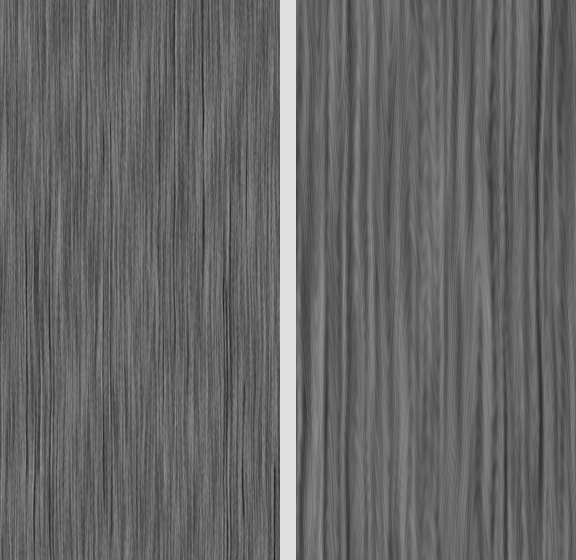
Left, the full canvas; right, a detail of the centre.
Reproduce this texture procedurally as a Shadertoy shader.

```glsl
const vec3 BASE_GREY = vec3(0.392);
const vec2 HAIR_FREQ = vec2(137.0, 3.4);    // thinnest streaks
const vec2 FIBRE_FREQ = vec2(93.0, 1.9);    // thin streaks
const vec2 STRAND_FREQ = vec2(51.0, 0.8);   // wider, longer streaks
const vec2 BAND_FREQ = vec2(11.0, 0.5);     // broad tonal bands
const vec2 GRIT_FREQ = vec2(149.0, 48.0);   // short flecks
const float HAIR_GAIN = 0.072;
const float FIBRE_GAIN = 0.054;
const float STRAND_GAIN = 0.05;
const float BAND_GAIN = 0.018;
const float GRIT_GAIN = 0.085;
const float CRISPNESS = 0.28;               // lower gives harder streak edges
const float STAGGER = 0.7;                  // scatters streak ends along the grain
const float WAVER = 0.006;
const float RIPPLE = 0.0022;
const int CRACK_COUNT = 40;
const float CRACK_WIDTH = 0.0026;
const float CRACK_DEPTH = 0.21;
const float RIM_LIGHT = 0.1;

float hash(vec2 p) {
    vec3 q = fract(vec3(p.xyx) * 0.1031);
    q += dot(q, q.yzx + 33.33);
    return fract((q.x + q.y) * q.z);
}

vec2 gradient(vec2 cell) {
    float angle = 6.28318 * hash(cell);
    return vec2(cos(angle), sin(angle));
}

float gradientNoise(vec2 p) {
    vec2 i = floor(p), f = p - i;
    vec2 u = f * f * f * (f * (f * 6.0 - 15.0) + 10.0);
    vec2 e = vec2(1.0, 0.0);
    float low = mix(dot(gradient(i), f),
                    dot(gradient(i + e), f - e), u.x);
    float high = mix(dot(gradient(i + e.yx), f - e.yx),
                     dot(gradient(i + 1.0), f - 1.0), u.x);
    return mix(low, high, u.y);
}

// Noise with steeper sides, so streaks read as separate lines
float streaks(vec2 p) {
    float n = gradientNoise(p);
    return n / (abs(n) + CRISPNESS) * (1.0 + CRISPNESS);
}

// Sum of stretched noise layers running along the grain
float grain(vec2 p) {
    vec2 s = p;
    s.y += STAGGER * gradientNoise(vec2(p.x * 37.0, 8.5));
    float tone = HAIR_GAIN * streaks(s * HAIR_FREQ + 17.3);
    tone += FIBRE_GAIN * streaks(s * FIBRE_FREQ + 29.8);
    tone += STRAND_GAIN * gradientNoise(s * STRAND_FREQ + 61.7);
    tone += BAND_GAIN * gradientNoise(p * BAND_FREQ + 5.4);
    tone += GRIT_GAIN * gradientNoise(s * GRIT_FREQ + 93.1);
    return tone;
}

// Long dark slits with fading ends and a pale rim on one side
float cracks(vec2 p, float height, float pixel) {
    float tone = 0.0;
    for (int k = 0; k < CRACK_COUNT; k++) {
        float id = float(k) + 1.0;
        float x = (id - 0.5 + 2.0 * (hash(vec2(id, 3.0)) - 0.5)) / float(CRACK_COUNT);
        float centre = height * hash(vec2(id, 11.0));
        float reach = mix(0.25, 1.3, hash(vec2(id, 23.0)));
        float chance = hash(vec2(id, 37.0));
        float strength = mix(0.2, 1.0, chance * chance);
        float width = max(CRACK_WIDTH * mix(0.8, 1.25, strength), 0.6 * pixel);

        float bend = 0.004 * gradientNoise(vec2(id * 7.3, p.y * 3.0));
        float d = p.x - x - bend;
        float ends = 1.0 - smoothstep(0.85 * reach, reach, abs(p.y - centre));
        float fade = mix(0.4, 1.0, smoothstep(-0.35, 0.1, gradientNoise(vec2(id * 3.7, p.y * 4.0))));
        float slit = exp(-d * d / (width * width));
        float side = hash(vec2(id, 53.0)) < 0.5 ? -1.0 : 1.0;
        float r = d - 2.0 * side * width;
        float rim = exp(-r * r / (width * width));
        tone += strength * ends * fade * (RIM_LIGHT * rim - CRACK_DEPTH * slit);
    }
    return tone;
}

void mainImage(out vec4 fragColor, in vec2 fragCoord) {
    vec2 p = fragCoord / iResolution.x;
    float height = iResolution.y / iResolution.x;

    // Gentle sideways drift of the fibres, with a finer ripple
    vec2 warped = p;
    warped.x += WAVER * gradientNoise(p * vec2(6.0, 2.5) + 41.0);
    warped.x += RIPPLE * gradientNoise(p * vec2(24.0, 9.0) + 73.0);

    float tone = grain(warped) + cracks(warped, height, 1.0 / iResolution.x);
    fragColor = vec4(clamp(BASE_GREY + tone, 0.0, 1.0), 1.0);
}
```
